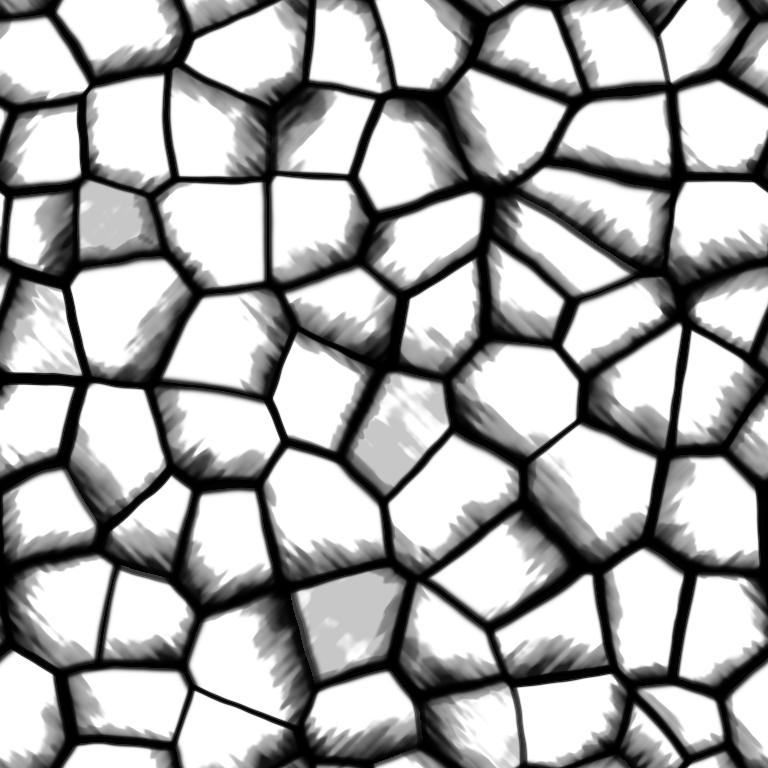
Write a Shadertoy shader that draws this texture.

```glsl
// Tiling ink-drawn cobblestones: brushed black joints and ragged grey washes on white.

#define CELLS 8.0          // stones along each side, whole number
#define JITTER 0.87        // irregularity of the stones
#define BEND 0.026         // slow curving of the joints
#define WOBBLE 0.0022      // hand tremor of the joints
#define LINE_MIN 0.0022    // thinnest joint, half width
#define LINE_MAX 0.0066    // thickest joint, half width
#define HALO 0.0048        // widest soft bleed beside a joint
#define WASH_DEPTH 0.052   // deepest wash inside a stone
#define WASH_INK 0.88      // darkness of the wash at the joint
#define RAGGED 1.0         // roughness of the wash edge
#define STREAKS 0.45       // strength of the dry brush marks
#define SEED 11u

// Integer hash: three values from 0 to 1
vec3 hash3(uvec3 v) {
    v = v * 1664525u + 1013904223u;
    v.x += v.y * v.z; v.y += v.z * v.x; v.z += v.x * v.y;
    v ^= v >> 16u;
    v.x += v.y * v.z; v.y += v.z * v.x; v.z += v.x * v.y;
    return vec3(v >> 8u) / 16777216.0;
}

// Value noise that wraps after "period" lattice steps
float latticeValue(vec2 node, vec2 period) {
    return hash3(uvec3(uvec2(mod(node, period)), SEED + uint(period.x))).x;
}

float wrapNoise(vec2 uv, vec2 period) {
    vec2 p = uv * period, node = floor(p), f = p - node;
    f = f * f * f * (f * (f * 6.0 - 15.0) + 10.0);
    vec2 e = vec2(1.0, 0.0);
    return mix(mix(latticeValue(node, period), latticeValue(node + e.xy, period), f.x),
               mix(latticeValue(node + e.yx, period), latticeValue(node + e.xx, period), f.x), f.y);
}

float wrapFbm(vec2 uv, float frequency) {
    float sum = 0.0, amplitude = 0.5;
    for (int i = 0; i < 4; i++) {
        sum += amplitude * wrapNoise(uv, vec2(frequency));
        frequency *= 2.0;
        amplitude *= 0.55;
    }
    return sum;
}

vec2 noiseOffset(vec2 uv, float frequency) {
    return vec2(wrapNoise(uv, vec2(frequency)), wrapNoise(uv, vec2(frequency + 1.0))) - 0.5;
}

// Stones
vec2 stoneCentre(vec2 cell) {
    vec2 id = mod(cell, CELLS);
    return cell + 0.5 + JITTER * (hash3(uvec3(uvec2(id), SEED)).xy - 0.5);
}

uint stoneIndex(vec2 cell) {
    vec2 id = mod(cell, CELLS);
    return uint(id.x + CELLS * id.y);
}

vec2 nearestStone(vec2 p) {
    vec2 best = floor(p);
    float bestDistance = 1e3;
    for (int y = -2; y <= 2; y++)
    for (int x = -2; x <= 2; x++) {
        vec2 cell = floor(p) + vec2(x, y);
        float d = distance(p, stoneCentre(cell));
        if (d < bestDistance) { bestDistance = d; best = cell; }
    }
    return best;
}

void mainImage(out vec4 fragColor, in vec2 fragCoord) {
    vec2 uv = fragCoord / iResolution.xy;
    float soft = 0.0009 + 0.5 / iResolution.y;
    vec2 p = CELLS * (uv + BEND * noiseOffset(uv, 5.0) + WOBBLE * noiseOffset(uv, 38.0));

    vec2 stone = nearestStone(p);
    vec2 centre = stoneCentre(stone);
    uint index = stoneIndex(stone);
    vec3 mood = hash3(uvec3(index, 71u, SEED));

    // Brush texture, slanted one way or the other in each stone
    float mottle = wrapFbm(uv, 14.0) - 0.5;
    vec2 slant = vec2(uv.x + uv.y, uv.y - uv.x);
    if (mood.x > 0.5) slant = slant.yx;
    float streak = wrapNoise(slant, vec2(18.0, 104.0)) - 0.5;
    float pressure = 0.75 + 0.5 * wrapNoise(uv, vec2(17.0));

    // Each stone is shaded from one side, mostly from below
    float angle = -1.57 + 4.2 * (mood.y - 0.5);
    vec2 shadeSide = vec2(cos(angle), sin(angle));

    // A faint veil covers a few stones
    float light = 1.0 - 0.22 * step(0.9, mood.z) * smoothstep(-0.1, 0.1, mottle + 0.3 * streak);

    for (int y = -2; y <= 2; y++)
    for (int x = -2; x <= 2; x++) {
        if (x == 0 && y == 0) continue;
        vec2 other = stone + vec2(x, y);
        vec2 otherCentre = stoneCentre(other);
        vec2 normal = normalize(otherCentre - centre);
        float d = dot(0.5 * (centre + otherCentre) - p, normal) / CELLS;
        if (d > 0.08) continue;

        uint otherIndex = stoneIndex(other);
        vec3 joint = hash3(uvec3(min(index, otherIndex), max(index, otherIndex), SEED + 5u));

        // Joint: firm core with a soft bleed
        float width = mix(LINE_MIN, LINE_MAX, joint.x) * pressure;
        float opacity = joint.z > 0.95 ? 0.78 : 0.99;
        float core = 1.0 - smoothstep(width - soft, width + soft, d);
        float bleed = max(d - width, 0.0) / (HALO * mix(0.25, 1.0, joint.y));
        light *= 1.0 - opacity * max(core, 0.85 * exp(-bleed * bleed));

        // Wash: ragged flat layer under a darkening ramp
        float facing = smoothstep(-0.4, 0.9, dot(normal, shadeSide));
        float depth = max(WASH_DEPTH * facing * mix(0.4, 1.0, joint.z), 0.001);
        float ramp = clamp(1.0 - d / depth - RAGGED * mottle - STREAKS * streak, 0.0, 1.0);
        float wash = 0.32 * smoothstep(0.0, 0.22, ramp) + 0.68 * ramp * ramp;
        light *= 1.0 - WASH_INK * wash * smoothstep(0.0, 0.3, facing) * step(d, 1.5 * depth);
    }

    fragColor = vec4(vec3(light), 1.0);
}
```
